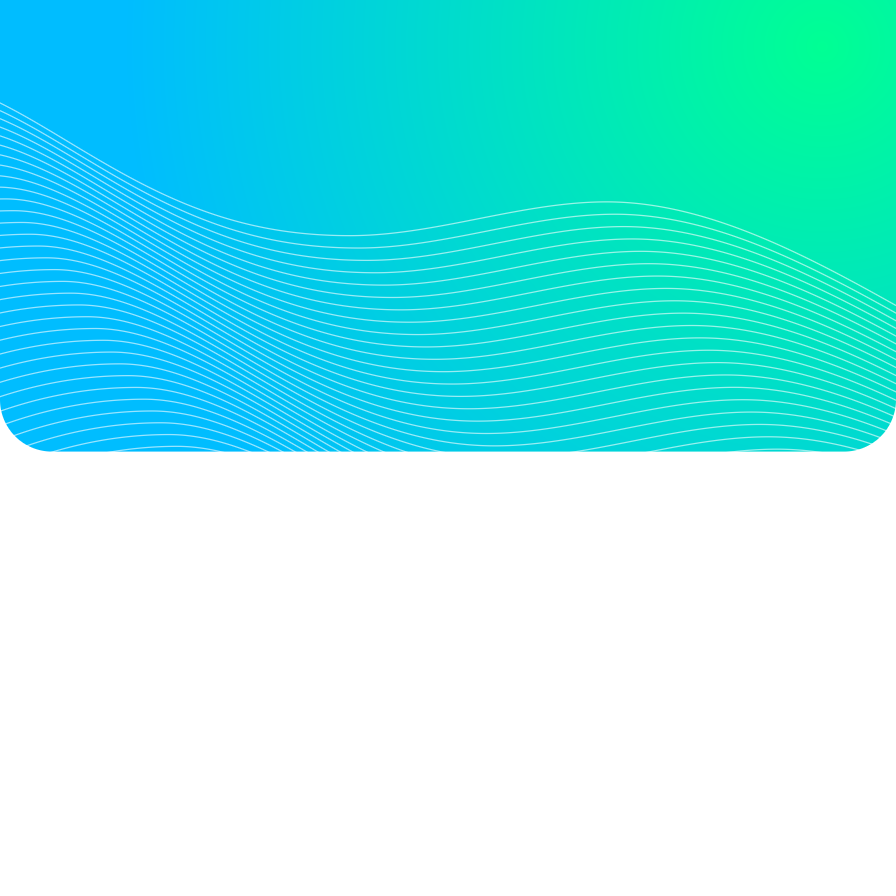
Reproduce this background procedurally as a Shadertoy shader.

```glsl
const vec3 GREEN = vec3(0.0, 1.0, 0.58);
const vec3 BLUE = vec3(0.0, 0.74, 1.0);
const vec3 WHITE = vec3(1.0);
const int LINE_COUNT = 34;

float roundedBox(vec2 p, vec2 halfSize, float radius) {
    vec2 q = abs(p) - halfSize + radius;
    return length(max(q, 0.0)) + min(max(q.x, q.y), 0.0) - radius;
}

// Smooth step from a to b; skew moves the steep part towards a.
float easeBetween(vec2 a, vec2 b, float x, float skew) {
    float t = clamp((x - a.x) / (b.x - a.x), 0.0, 1.0);
    t += skew * t * (1.0 - t);
    return mix(a.y, b.y, t * t * (3.0 - 2.0 * t));
}

// Depth below the top edge of one wave line at x.
float waveDepth(float x, float index) {
    vec2 shift = index * vec2(0.0095, 0.0138);
    vec2 leftCrest = vec2(-0.0846, 0.0905) + index * vec2(0.0091, 0.01315);
    vec2 trough = vec2(0.3906, 0.263) + shift;
    vec2 rightCrest = vec2(0.677, 0.2253) + shift;
    vec2 tail = rightCrest + vec2(0.716, 0.271);

    if (x < leftCrest.x) {
        float away = leftCrest.x - x;
        return leftCrest.y + 1.15 * away * away;
    }
    if (x < trough.x) return easeBetween(leftCrest, trough, x, 0.4 - 0.011 * index);
    if (x < rightCrest.x) return easeBetween(trough, rightCrest, x, 0.0);
    return easeBetween(rightCrest, tail, x, 0.0);
}

// Coverage of a thin stroke, kept even when it is narrower than a pixel.
float strokeCoverage(float dist, float width, float pixel) {
    float edge = (0.5 * (width + pixel) - dist) / pixel;
    return clamp(edge, 0.0, min(1.0, width / pixel));
}

float waveLines(vec2 p, float width, float pixel) {
    float clearness = 1.0;
    float delta = 0.001;
    for (int i = 0; i < LINE_COUNT; i++) {
        float index = float(i);
        float depth = waveDepth(p.x, index);
        float slope = (waveDepth(p.x + delta, index) - depth) / delta;
        float dist = abs(p.y - depth) / sqrt(1.0 + slope * slope);
        clearness *= 1.0 - 0.6 * strokeCoverage(dist, width, pixel);
    }
    return 1.0 - clearness;
}

vec3 radialGradient(vec2 p, vec2 center, float radius) {
    return mix(GREEN, BLUE, clamp(length(p - center) / radius, 0.0, 1.0));
}

void mainImage(out vec4 fragColor, in vec2 fragCoord) {
    vec2 uv = fragCoord / iResolution.xy;
    vec2 fromTop = vec2(uv.x, 1.0 - uv.y);
    float pixel = 1.0 / iResolution.y;

    // Gradient panel with fine wave lines
    vec3 panel = radialGradient(fromTop, vec2(0.918, 0.052), 0.78);
    panel = mix(panel, WHITE, waveLines(fromTop, 0.0014, pixel));

    // Rounded lower corners over white
    float panelDist = roundedBox(uv - vec2(0.5, 0.998), vec2(0.5, 0.502), 0.058);
    float panelMask = clamp(0.5 - panelDist / pixel, 0.0, 1.0);
    fragColor = vec4(mix(WHITE, panel, panelMask), 1.0);
}
```
